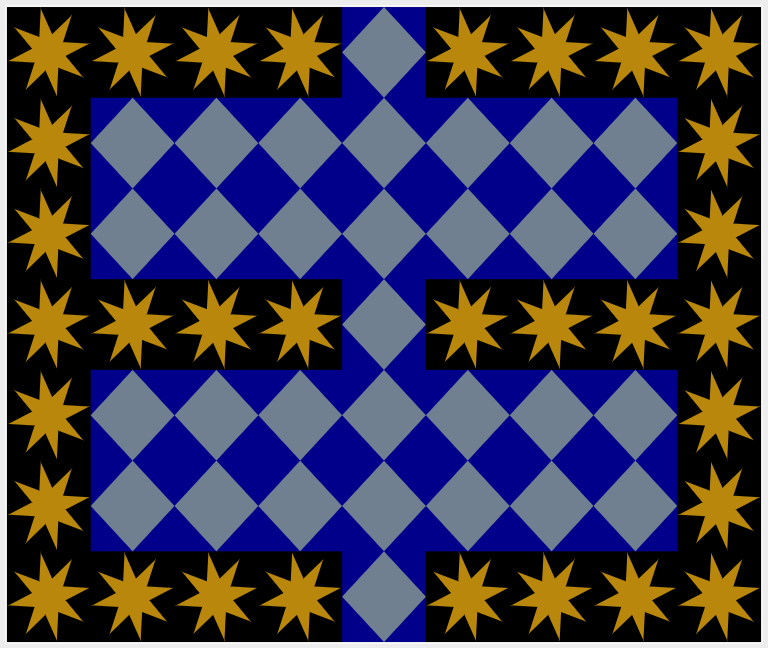
Write a Shadertoy shader that draws this pattern.

```glsl
const vec3 PAPER = vec3(0.93);
const vec3 OUTLINE = vec3(1.0);
const vec3 NIGHT = vec3(0.0);
const vec3 NAVY = vec3(0.0, 0.0, 0.545);
const vec3 SLATE = vec3(0.44, 0.50, 0.565);
const vec3 GOLD = vec3(0.72, 0.53, 0.043);

const vec2 GRID = vec2(9.0, 7.0);
const float PI = 3.14159265;

float boxDistance(vec2 p, vec2 halfSize) {
    vec2 d = abs(p) - halfSize;
    return length(max(d, 0.0)) + min(max(d.x, d.y), 0.0);
}

float diamondDistance(vec2 p, float radius) {
    return (abs(p.x) + abs(p.y) - radius) * sqrt(0.5);
}

// Fold the plane into one half spike, then measure to its edge
float starDistance(vec2 p, float points, float outer, float inner, float turn) {
    float halfSector = PI / points;
    float angle = atan(p.y, p.x) - turn;
    angle = abs(mod(angle + halfSector, 2.0 * halfSector) - halfSector);
    vec2 folded = length(p) * vec2(cos(angle), sin(angle));
    vec2 tip = vec2(outer, 0.0);
    vec2 edge = inner * vec2(cos(halfSector), sin(halfSector)) - tip;
    return dot(folded - tip, normalize(vec2(edge.y, -edge.x)));
}

// Central column joined to two mirrored wide blocks
float floorDistance(vec2 p) {
    float column = boxDistance(p, vec2(0.5, 3.5));
    float blocks = boxDistance(vec2(p.x, abs(p.y) - 1.5), vec2(3.5, 1.0));
    return min(column, blocks);
}

float coverage(float distance, float pixel) {
    return clamp(0.5 - distance / pixel, 0.0, 1.0);
}

void mainImage(out vec4 fragColor, in vec2 fragCoord) {
    // Grid coordinates centred on the panel, one unit per tile
    vec2 panelSize = vec2(0.982, 0.980);
    vec2 panelCentre = vec2(0.5, 0.4992);
    vec2 uv = fragCoord / iResolution.xy;
    vec2 p = (uv - panelCentre) / panelSize * GRID;
    vec2 tile = fract(p + 0.5 * GRID) - 0.5;
    vec2 pixelSize = GRID / (panelSize * iResolution.xy);
    float pixel = max(pixelSize.x, pixelSize.y);

    // The two kinds of tile
    float star = starDistance(tile, 8.0, 0.492, 0.204, PI / 16.0);
    vec3 starTile = mix(NIGHT, GOLD, coverage(star, pixel));
    float diamond = diamondDistance(tile, 0.5);
    vec3 diamondTile = mix(NAVY, SLATE, coverage(diamond, pixel));
    vec3 pattern = mix(starTile, diamondTile, coverage(floorDistance(p), pixel));

    // Panel with a thin outline on the pale margin
    float panel = boxDistance(p, 0.5 * GRID);
    vec3 color = mix(PAPER, OUTLINE, coverage(panel - 0.018, pixel));
    color = mix(color, pattern, coverage(panel, pixel));
    fragColor = vec4(color, 1.0);
}
```
